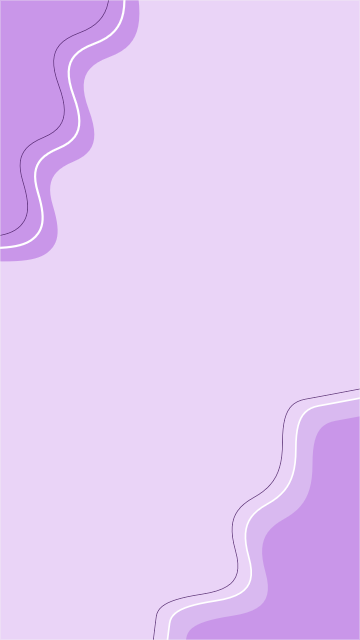
Reproduce this background procedurally as a WebGL 2 fragment shader.

```glsl
#version 300 es
precision highp float;

uniform vec2 u_resolution;
out vec4 fragColor;

// Point on a rounded corner: a rational quadratic curve from a to c, bent towards b
vec2 roundedCorner(vec2 a, vec2 b, vec2 c, float t) {
    float wa = (1.0 - t) * (1.0 - t);
    float wb = 2.4 * t * (1.0 - t);
    float wc = t * t;
    return (wa * a + wb * b + wc * c) / (wa + wb + wc);
}

// Signed distance to a wavy edge that cuts off the corner at the origin
float wavyEdge(vec2 p, vec2 bends[9]) {
    float nearest = 1e6;
    float side = 1.0;
    for (int i = 1; i < 8; i++) {
        vec2 start = 0.5 * (bends[i - 1] + bends[i]);
        vec2 end = 0.5 * (bends[i] + bends[i + 1]);
        vec2 a = start;
        for (int k = 1; k <= 12; k++) {
            vec2 b = roundedCorner(start, bends[i], end, float(k) / 12.0);
            vec2 ab = b - a;
            vec2 ap = p - a;
            vec2 gap = ap - ab * clamp(dot(ap, ab) / dot(ab, ab), 0.0, 1.0);
            nearest = min(nearest, dot(gap, gap));
            // Each crossing to the right flips the side
            if ((a.y > p.y) != (b.y > p.y) && ap.x < ab.x * ap.y / ab.y) side = -side;
            a = b;
        }
    }
    return side * sqrt(nearest);
}

// Smooth coverage of a filled shape and of a line along its edge
float fill(float d, float pixel) {
    return clamp(0.5 - d / pixel, 0.0, 1.0);
}

float stroke(float d, float width, float pixel) {
    return fill(abs(d) - 0.5 * width, pixel);
}

void main() {
    // The canvas is 432 units wide; corner positions run inwards from each corner
    float pixel = 432.0 / u_resolution.x;
    vec2 size = u_resolution * pixel;
    vec2 p = gl_FragCoord.xy * pixel;
    vec2 topLeft = vec2(p.x, size.y - p.y);
    vec2 bottomRight = vec2(size.x - p.x, p.y);

    vec3 lilac = vec3(0.918, 0.831, 0.967);
    vec3 violet = vec3(0.788, 0.588, 0.912);
    vec3 paleViolet = vec3(0.850, 0.725, 0.940);
    vec3 plum = vec3(0.27, 0.10, 0.38);
    vec3 white = vec3(1.0);

    vec2 upperBends[9] = vec2[9](
        vec2(150, -140), vec2(159, -60), vec2(173, 53),
        vec2(89, 84), vec2(124, 179), vec2(52, 209),
        vec2(75, 285), vec2(46, 315), vec2(-60, 312));
    vec2 lowerBends[9] = vec2[9](
        vec2(216, -62), vec2(211, -17), vec2(206, 21),
        vec2(101, 37), vec2(126, 126), vec2(57, 164),
        vec2(57, 258), vec2(2, 268), vec2(-108, 289));

    vec3 color = lilac;

    // Upper wave: solid area with two shifted lines inside
    float upperWhite = wavyEdge(topLeft + vec2(18, 16), upperBends);
    float upperThin = wavyEdge(topLeft + vec2(36, 29), upperBends);
    color = mix(color, violet, fill(wavyEdge(topLeft, upperBends), pixel));
    color = mix(color, white, stroke(upperWhite, 2.6, pixel));
    color = mix(color, plum, 0.85 * stroke(upperThin, 0.8, pixel));

    // Lower wave: pale band around a solid area, with two lines outside
    float lowerWhite = wavyEdge(bottomRight - vec2(20, 18), lowerBends);
    float lowerThin = wavyEdge(bottomRight - vec2(36, 26), lowerBends);
    color = mix(color, paleViolet, fill(lowerWhite, pixel));
    color = mix(color, violet, fill(wavyEdge(bottomRight, lowerBends), pixel));
    color = mix(color, white, stroke(lowerWhite, 2.0, pixel));
    color = mix(color, plum, 0.85 * stroke(lowerThin, 0.8, pixel));

    // Faint light rim around the canvas
    vec2 inset = min(p, size - p);
    float rim = fill(min(inset.x, inset.y) - 0.9, pixel);
    color = mix(color, vec3(0.95, 0.96, 0.94), 0.4 * rim);

    fragColor = vec4(color, 1.0);
}
```
